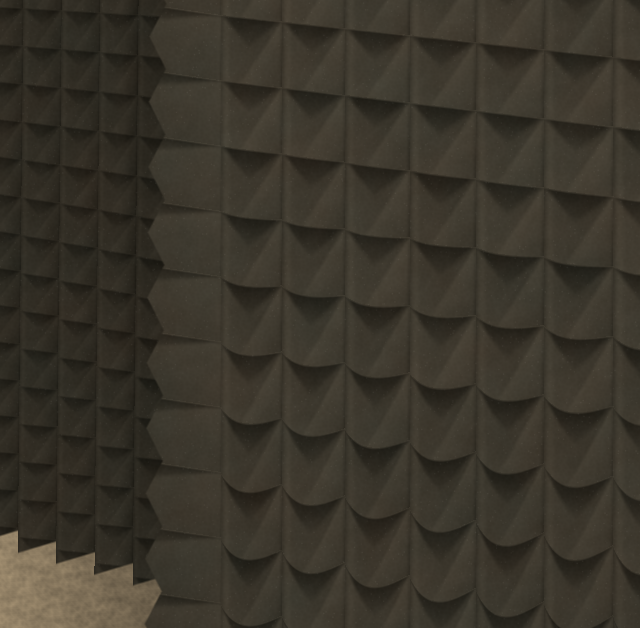
Reproduce this texture procedurally as a Shadertoy shader.

```glsl
#define SHADOW vec3(0.115, 0.105, 0.080)
#define LIT    vec3(0.315, 0.290, 0.240)
#define FLOOR  vec3(0.590, 0.520, 0.410)
#define CORNER_X 0.345   // where the front panel begins
#define COL_W    0.0944  // first front column width
#define COL_GROW 0.0013  // widening of the columns to the right
#define ROW_H    0.102   // front row height at the corner
#define ROW_TOP  0.0234  // first front row edge
#define SIDE_W   0.060   // column width of the side panel
#define SIDE_H   0.0585  // row height of the side panel
#define SAG      0.34    // droop of the lowest tips

vec2 hash2(vec2 p) {
    vec3 q = fract(p.xyx * vec3(0.1031, 0.1030, 0.0973));
    q += dot(q, q.yzx + 33.33);
    return fract((q.xx + q.yz) * q.zy);
}

// Cellular noise: distance to the nearest scattered point
float cellular(vec2 p) {
    vec2 id = floor(p), f = fract(p);
    float d = 1.0;
    for (int y = -1; y <= 1; y++)
        for (int x = -1; x <= 1; x++) {
            vec2 o = vec2(x, y);
            d = min(d, length(o + hash2(id + o) - f));
        }
    return d;
}

float mottle(vec2 p) {
    float sum = 0.0, amp = 0.5;
    for (int i = 0; i < 4; i++) {
        p = mat2(0.8, 0.6, -0.6, 0.8) * p * 1.9 + 1.7;
        sum += amp * sin(p.x + 1.3 * sin(p.y)) * sin(p.y + 0.7);
        amp *= 0.65;
    }
    return sum;
}

// Brightness of one foam pyramid; c runs right and down from 0 to 1
float pyramid(vec2 c, float soft) {
    float ridge = c.x - mix(1.0, 0.34, c.y);
    float leftFace = 0.63 - 0.12 * c.x + 0.10 * c.y;
    float rightFace = 0.82 - 0.42 * max(ridge, 0.0);
    float tone = mix(leftFace, rightFace, smoothstep(-0.05, 0.04, ridge));

    // Upper face, in the shade of the row above
    float tip = 0.46 * min(c.x / 0.46, (1.0 - c.x) / 0.54);
    float top = 1.0 - smoothstep(tip - 0.10, tip + 0.05, c.y);
    tone = mix(tone, 0.08 + 1.05 * c.y, top);

    // Valley between columns and soft lower lip
    float side = min(c.x, 1.0 - c.x);
    tone -= 0.17 * exp(-pow(side / 0.035, 2.0));
    tone += 0.10 * exp(-pow((c.x - 0.10) / 0.05, 2.0));
    return mix(0.66, tone, smoothstep(0.0, soft, c.y));
}

float frontPanel(vec2 p) {
    float dx = p.x - CORNER_X, t = dx / 0.612;
    float col = (sqrt(max(COL_W * COL_W + 4.0 * COL_GROW * dx, 0.0)) - COL_W) / (2.0 * COL_GROW);
    float row = (p.y - ROW_TOP - 0.065 * t) / (ROW_H + 0.007 * t);
    float a = fract(col);
    float droop = SAG * smoothstep(1.0, 9.0, row) * mix(0.75, 1.1, t);
    row -= droop * sin(3.14159 * pow(a, 0.7));
    vec2 id = floor(vec2(col, row));
    return pyramid(vec2(a, fract(row)), 0.035) + 0.08 * (hash2(id + 20.0).x - 0.5);
}

// Pyramids seen edge on, with dark wedges between them
float cornerStrip(vec2 p) {
    float away = CORNER_X - p.x;
    float b = fract((p.y - ROW_TOP + 0.15 * away) / ROW_H);
    float wedge = 0.02 + 2.0 * max(away, 0.0);
    float face = 0.74 - 0.14 * b + 0.5 * (0.05 - away);
    float lit = smoothstep(wedge - 0.05, wedge + 0.05, b);
    float dark = mix(0.15, 0.50, b / max(wedge, 0.05));
    return mix(face, mix(dark, face, lit), smoothstep(0.0, 0.04, b));
}

void mainImage(out vec4 fragColor, in vec2 fragCoord) {
    vec2 p = vec2(fragCoord.x, iResolution.y - fragCoord.y) / iResolution.x;
    float aa = 1.5 / iResolution.x;

    // Side panel
    float col = (p.x + 0.010 * p.y - 0.0365) / SIDE_W;
    float a = fract(col);
    float row = (p.y - p.x * mix(0.05, 0.33, p.y / 0.86) - 0.010) / SIDE_H;
    row += 0.25 * a * smoothstep(4.0, 14.0, row);
    float tone = 0.60 * pyramid(vec2(a, fract(row)), 0.06) - 0.02;
    tone -= 0.13 * smoothstep(0.45, 1.0, a) + 0.10 * smoothstep(0.19, 0.22, p.x);
    vec3 color = mix(SHADOW, LIT, tone);

    // Floor below the stepped edge of the side panel
    float hem = 0.864 + 0.017 * floor(col) - 0.018 * a;
    vec3 ground = FLOOR * (1.0 - 1.2 * p.x + 0.10 * mottle(p * vec2(45.0, 70.0)));
    ground *= 0.94 + 0.12 * cellular(p * 110.0);
    color = mix(color, ground, smoothstep(-aa, aa, p.y - hem));

    // Front panel and its toothed corner
    float front = mix(cornerStrip(p), frontPanel(p), smoothstep(-0.004, 0.004, p.x - CORNER_X));
    front *= 1.0 - 0.10 * smoothstep(0.3, 1.0, p.y);
    float tooth = abs(2.0 * fract((p.y - ROW_TOP) / ROW_H + 0.17) - 1.0);
    float outline = 0.234 + 0.026 * tooth - 0.008 * p.y;
    color = mix(color, mix(SHADOW, LIT, front), smoothstep(-aa, aa, p.x - outline));

    // Foam grain and pale dust specks
    float foam = 1.0 - smoothstep(-aa, aa, p.y - hem) * smoothstep(aa, -aa, p.x - outline);
    float speck = smoothstep(0.16, 0.0, cellular(p * 75.0)) * hash2(floor(p * 40.0)).x;
    color += foam * (0.010 * mottle(p * 38.0) + 0.014 * (cellular(p * 170.0) - 0.45) + 0.035 * speck);
    color += foam * vec3(0.008, 0.0, -0.002) * mottle(p * 9.0);
    fragColor = vec4(clamp(color, 0.0, 1.0), 1.0);
}
```
